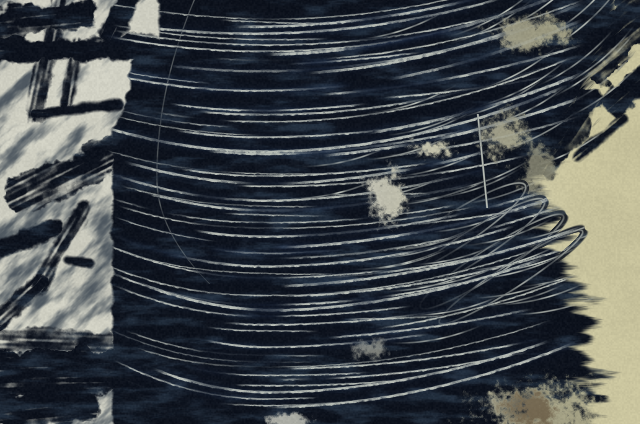
Give the GLSL for this background, as a WebGL 2 fragment shader.

```glsl
#version 300 es
precision highp float;
// Abstract painting: a dark ink mass on pale canvas, scored by sweeping scratches.
uniform vec2 u_resolution;
out vec4 outColor;

const vec3 PAPER_COOL = vec3(0.81, 0.81, 0.76), PAPER_WARM = vec3(0.79, 0.77, 0.62);
const vec3 INK = vec3(0.05, 0.07, 0.11), INK_WORN = vec3(0.14, 0.19, 0.25);
const vec3 BLUE = vec3(0.14, 0.22, 0.36), SCRATCH = vec3(0.78, 0.80, 0.76);
const vec3 RUST = vec3(0.42, 0.33, 0.22);
const float SWEEPS = 72.0, HATCHES = 60.0, LOOPS = 4.0;

float hash(vec2 p) {
  vec3 q = fract(p.xyx * 0.1031);
  q += dot(q, q.yzx + 33.33);
  return fract((q.x + q.y) * q.z);
}
float noise(vec2 p) {
  vec2 i = floor(p), f = fract(p), e = vec2(0, 1);
  f = f * f * (3.0 - 2.0 * f);
  return mix(mix(hash(i), hash(i + e.yx), f.x), mix(hash(i + e.xy), hash(i + 1.0), f.x), f.y);
}
float fbm(vec2 p) {
  float sum = 0.0;
  for (float amp = 0.53; amp > 0.05; amp *= 0.5, p = p * 2.1 + 17.3) sum += amp * noise(p);
  return sum;
}
// Antialiased line from distance and half width
float line(float d, float w) {
  float px = 1.0 / u_resolution.y;
  return (1.0 - smoothstep(w - 0.5 * px, w + px, abs(d))) * min(1.0, w / px + 0.35);
}
// Ragged stroke between ends.xy and ends.zw with dry bristle streaks
void brush(inout float ink, vec2 p, vec4 ends, float w, float dry) {
  vec2 d = ends.zw - ends.xy, q = p - ends.xy;
  float len = length(d), along = dot(q, d) / len, side = dot(q, vec2(-d.y, d.x)) / len;
  float gap = length(vec2(along - clamp(along, 0.0, len), side));
  float cover = 1.0 - smoothstep(-0.005, 0.005, gap - w * (0.3 + 1.4 * fbm(p * 26.0)));
  float bristle = 0.5 * noise(vec2(side * 160.0, along * 9.0)) + 0.5 * fbm(p * 40.0);
  ink = max(ink, cover * smoothstep(dry - 0.4, dry + 0.15, bristle));
}
// Worn spot where the canvas shows through
float bare(vec2 p, float x, float y, float w, float h) {
  float d = 1.0 - length((p - vec2(x, y)) / vec2(w, h));
  return smoothstep(0.0, 0.7, d + 1.2 * fbm(p * 30.0) + 0.9 * fbm(p * 110.0) - 0.95);
}
float inkMass(vec2 p) {
  float left = 0.265 + 0.04 * smoothstep(0.68, 0.8, p.y) + 0.07 * smoothstep(0.85, 0.9, p.y);
  float dip = (p.y - 0.53) / 0.16;
  float right = 1.4 - 0.12 * exp(-dip * dip) + 0.07 * smoothstep(0.75, 1.0, p.y);
  float slanted = fbm(vec2(p.x + p.y, p.y - p.x) * vec2(6, 40));
  float rough = mix(fbm(p * vec2(9, 50)), slanted, smoothstep(0.55, 0.7, p.y));
  float l = p.x - left + 0.018 * (fbm(p * vec2(20, 45)) - 0.5);
  return smoothstep(-0.004, 0.005, l) * smoothstep(-0.02, 0.03, right - p.x + 0.15 * (rough - 0.5));
}
float paint(vec2 p) {
  float k = inkMass(p);
  // Upper left sweep and drips
  brush(k, p, vec4(-.02, .88, .42, .885), .027, .15);
  brush(k, p, vec4(-.02, .945, .19, .965), .038, .35);
  brush(k, p, vec4(.31, 1.02, .26, .92), .024, .2);
  brush(k, p, vec4(.14, 1, .085, .74), .026, .6);
  brush(k, p, vec4(.18, .9, .155, .75), .015, .6);
  // Left gestures
  brush(k, p, vec4(.08, .732, .28, .752), .012, .2);
  brush(k, p, vec4(.05, .535, .29, .655), .04, .5);
  brush(k, p, vec4(-.02, .4, .12, .463), .022, .1);
  brush(k, p, vec4(.158, .387, .21, .379), .01, 0.);
  brush(k, p, vec4(-.01, .24, .09, .33), .02, .5);
  brush(k, p, vec4(.09, .33, .2, .51), .018, .6);
  // Lower left bands
  brush(k, p, vec4(-.02, .125, .3, .13), .055, .3);
  brush(k, p, vec4(-.02, .02, .19, .04), .038, .35);
  brush(k, p, vec4(-.02, .195, .27, .185), .03, .65);
  // Upper right flicks
  brush(k, p, vec4(1.36, .63, 1.47, .72), .011, .4);
  brush(k, p, vec4(1.45, .755, 1.54, .83), .03, .3);
  brush(k, p, vec4(1.29, .61, 1.39, .76), .032, .3);
  brush(k, p, vec4(1.37, .85, 1.54, .98), .065, .4);
  // Worn spots
  float worn = max(bare(p, .91, .535, .055, .065), bare(p, 1.02, .65, .05, .026));
  worn = max(worn, .8 * max(bare(p, 1.19, .69, .06, .06), bare(p, 1.25, .92, .1, .045)));
  worn = max(worn, .6 * max(bare(p, 1.27, .6, .05, .07), bare(p, .87, .175, .05, .03)));
  worn = max(worn, .85 * max(bare(p, .68, .01, .05, .02), bare(p, 1.3, .025, .19, .08)));
  return k * (1.0 - 0.95 * worn);
}
// Long sagging sweeps (x: bright core, y: blue halo)
vec2 sweeps(vec2 p) {
  vec2 s = vec2(0);
  float grit = fbm(p * 110.0);
  for (float f = 0.0; f < SWEEPS; f++) {
    float r = hash(vec2(f, 3)), q = hash(vec2(f, 11)), v = hash(vec2(f, 23));
    float base = mix(0.03, 0.97, (f + r) / SWEEPS), u = p.x - 0.52 - 0.2 * q;
    float bend = u < 0.0 ? mix(0.75, 0.2, base) : mix(0.1, 0.3, v), tilt = 0.14 * (q - 0.5);
    float d = (p.y - base - bend * u * u - tilt * u) / length(vec2(1, 2.0 * bend * u + tilt));
    float start = 0.23 + 0.7 * r * r, end = min(start + mix(0.25, 1.15, v), 1.38);
    float reach = smoothstep(start, start + 0.05, p.x) * (1.0 - smoothstep(end - 0.06, end, p.x));
    float dry = smoothstep(0.0, 0.6, noise(vec2(p.x * 8.0, f * 5.0))) * (0.4 + grit);
    float core = line(d + 0.003 * (grit - 0.5), 0.0008 + 0.0022 * (q * v + 0.3 * r));
    s = max(s, reach * vec2(dry * core, q * exp(-abs(d) * 150.0)));
  }
  return s;
}
// Short rising hatches and two steep lines
float marks(vec2 p) {
  float bow = p.y - 0.58, steep = bow < 0.0 ? 2.0 : 0.5;
  float m = 0.5 * line(p.x - 0.37 - steep * bow * bow, 0.001) * step(0.33, p.y);
  for (float f = 0.0; f < HATCHES; f++) {
    float r = hash(vec2(f, 41)), q = hash(vec2(f, 57)), a = 0.2 + 0.65 * r * q;
    vec2 d = mat2(cos(a), -sin(a), sin(a), cos(a)) * (p - vec2(.5 + .95 * sqrt(r), .2 + .8 * q));
    m = max(m, (1.0 - smoothstep(0.02, 0.12, abs(d.x))) * line(d.y - d.x * d.x, 0.0013));
  }
  m *= 0.3 + noise(p * 50.0);
  return max(m, line(p.x - 1.14 + 0.1 * (p.y - 0.6), 0.0016) * step(abs(p.y - 0.62), 0.11));
}
// Distance to the tilted loops at the right
float loops(vec2 p) {
  float d = 1.0;
  for (float f = 0.0; f < LOOPS; f++) {
    vec2 r = vec2(.2, .04 - .004 * f), c = p - vec2(1.07 + .045 * f, .455 - .036 * f);
    vec2 q = mat2(.84, -.54, .54, .84) * c / r;
    d = min(d, abs(dot(q, q) - 1.0) / max(2.0 * length(q / r), 0.1));
  }
  return d;
}
void main() {
  vec2 p = gl_FragCoord.xy / u_resolution.y;
  float grain = noise(p * 260.0) - 0.5, cloud = fbm(p * vec2(4, 9)), rings = loops(p);
  vec3 paper = mix(PAPER_COOL, PAPER_WARM, smoothstep(.7, 1.4, p.x)) * (.94 + .1 * cloud + .06 * grain);
  // Grey smears on the left, rust at the lower right
  float smear = smoothstep(0.45, 0.8, fbm(vec2(p.x + p.y, p.y - p.x) * vec2(7, 20)));
  paper = mix(paper, INK_WORN, 0.75 * smear * step(p.x, 0.4));
  paper = mix(paper, RUST, 0.65 * bare(p, 1.25, .035, .07, .045));
  vec3 dark = mix(INK, INK_WORN, smoothstep(.45, .85, fbm(p * vec2(12, 50)))) + .04 * grain;
  float ink = max(paint(p), 0.9 * line(rings, 0.007));
  vec2 sweep = sweeps(p);
  float ring = line(rings, 0.0014) * smoothstep(.95, 1.2, p.x) * (.3 + .7 * noise(p * 30.0));
  float cut = max(max(sweep.x, marks(p)), ring);
  vec3 color = mix(mix(paper, dark, ink), BLUE, 0.7 * sweep.y * ink * cloud);
  outColor = vec4(mix(color, SCRATCH, 0.9 * min(cut, 1.0) * ink), 1);
}
```
